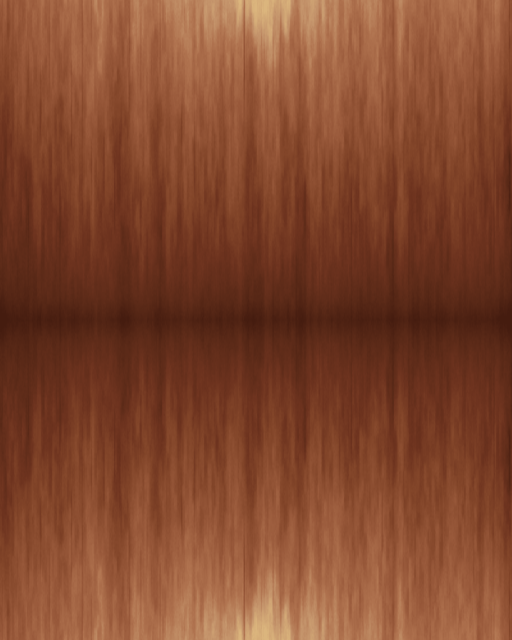
This texture is drawn by a Shadertoy shader. Its source:

```glsl
// Draws polished reddish wood with vertical fibres, a dark waist and warm glows at both ends.

float hash21(vec2 p) {
    vec3 q = fract(vec3(p.xyx) * 0.1031);
    q += dot(q, q.yzx + 33.33);
    return fract((q.x + q.y) * q.z);
}

float bell(float distance, float width) {
    float d = distance / width;
    return exp(-d * d);
}

// One column of fibre: random tones blended along its length, staggered per column.
float fibreColumn(float column, float along, float rows, float seed) {
    float y = along * rows + 7.0 * hash21(vec2(column, seed + 3.0));
    float row = floor(y);
    float blend = smoothstep(0.2, 0.8, y - row);
    float a = hash21(vec2(column + seed * 17.0, row));
    float b = hash21(vec2(column + seed * 17.0, row + 1.0));
    return mix(a, b, blend) - 0.5;
}

// Cellular strands, narrow columns with softened sides.
float strands(vec2 p, vec2 cells, float seed) {
    float x = p.x * cells.x;
    float column = floor(x);
    float side = smoothstep(0.55, 1.0, x - column);
    return mix(fibreColumn(column, p.y, cells.y, seed),
               fibreColumn(column + 1.0, p.y, cells.y, seed), side);
}

// Broad dark bands: position, half width, depth.
float darkBands(float x, float reach) {
    const vec3 bands[10] = vec3[10](
        vec3(0.010, 0.018, 0.050), vec3(0.113, 0.013, 0.055),
        vec3(0.238, 0.015, 0.050), vec3(0.308, 0.011, 0.055),
        vec3(0.490, 0.014, 0.050), vec3(0.588, 0.014, 0.065),
        vec3(0.765, 0.012, 0.050), vec3(0.808, 0.012, 0.060),
        vec3(0.942, 0.014, 0.050), vec3(0.995, 0.016, 0.040));
    float shade = 0.0;
    for (int i = 0; i < 10; i++) {
        shade += bands[i].z * bell(x - bands[i].x, bands[i].y);
    }
    return shade * mix(0.75, 1.0, bell(reach - 0.4, 0.35));
}

// Fine dark seams that fade in and out along the wood.
float seams(vec2 p, float count, float seed) {
    float x = p.x * count;
    float column = floor(x);
    float centre = 0.2 + 0.6 * hash21(vec2(column, seed));
    float line = bell(x - column - centre, 0.0016 * count);
    float present = smoothstep(0.1, 0.4, fibreColumn(column, p.y, 4.0, seed));
    return line * present;
}

// Wood colour chosen by tone, where tone is close to the red channel.
vec3 woodColour(float tone) {
    const vec3 ramp[8] = vec3[8](
        vec3(0.27, 0.11, 0.06), vec3(0.35, 0.16, 0.09),
        vec3(0.43, 0.20, 0.12), vec3(0.51, 0.27, 0.16),
        vec3(0.60, 0.35, 0.23), vec3(0.69, 0.45, 0.31),
        vec3(0.77, 0.58, 0.42), vec3(0.86, 0.71, 0.49));
    vec3 colour = ramp[0];
    for (int i = 1; i < 8; i++) {
        float blend = clamp((tone - ramp[i - 1].r) / (ramp[i].r - ramp[i - 1].r), 0.0, 1.0);
        colour = mix(colour, ramp[i], blend);
    }
    return colour;
}

void mainImage(out vec4 fragColor, in vec2 fragCoord) {
    vec2 uv = fragCoord / iResolution.xy;
    float reach = abs(uv.y - 0.5) * 2.0;   // 0 at the waist, 1 at both ends
    vec2 p = vec2(uv.x, reach);
    float offCentre = abs(uv.x - 0.51) * 2.0;

    // Fibre lengths shift the light so its edges break into streaks.
    float streak = strands(p, vec2(95.0, 3.0), 1.0);
    float lit = clamp(reach + 0.10 * streak * smoothstep(0.0, 0.25, reach), 0.0, 1.1);

    // Overall light, darkening towards the sides.
    float tone = 0.315 + 0.385 * pow(lit, 0.85);
    tone -= 0.065 * offCentre * offCentre * smoothstep(0.1, 0.7, reach);
    tone -= 0.035 * smoothstep(0.82, 1.0, offCentre);
    tone -= 0.025 * bell(reach, 0.05);

    // Warm glow at the middle of each end.
    float glowEdge = (1.0 - lit) / 0.15;
    tone += 0.15 * bell(uv.x - 0.515, 0.10) * exp(-glowEdge * glowEdge);

    // Bands, broad undulation and grain, weaker in the dark waist.
    float contrast = mix(0.45, 1.0, smoothstep(0.0, 0.45, reach));
    float sway = sin(uv.x * 41.0 + 1.3) + sin(uv.x * 73.0 + reach * 0.8);
    float grain = 0.008 * sway;
    grain += 0.050 * strands(p, vec2(58.0, 2.0), 2.0);
    grain += 0.055 * strands(p, vec2(135.0, 8.0), 5.0);
    grain += 0.040 * strands(p, vec2(205.0, 22.0), 8.0);
    grain -= 0.045 * seams(p, 46.0, 11.0);
    grain -= 0.10 * bell(uv.x - 0.477, 0.0015) * smoothstep(0.55, 0.8, reach);
    tone += contrast * (grain - darkBands(uv.x, reach));

    // Faint pores across the whole surface.
    tone += 0.014 * strands(uv, vec2(400.0, 260.0), 13.0);

    fragColor = vec4(woodColour(tone + 0.012), 1.0);
}
```
